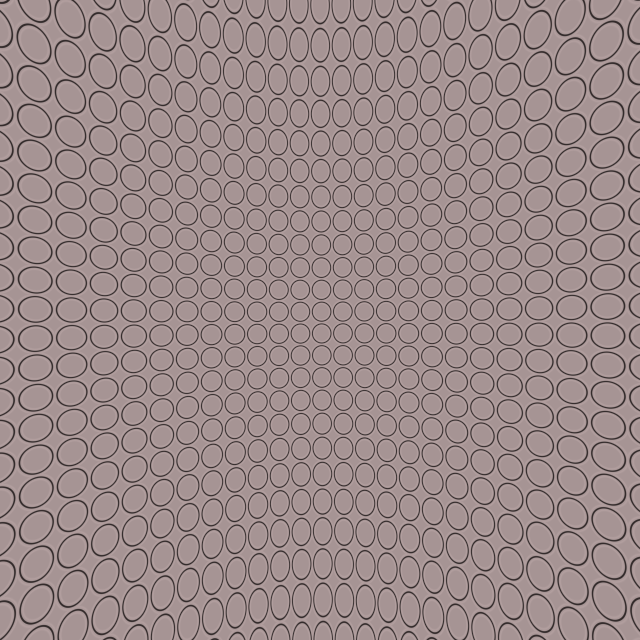
This pattern is drawn by a WebGL 1 fragment shader. Its source:

```glsl
precision highp float;
// Thin dark rings on a dusty mauve ground, seen from the middle of a sphere.
// Each view ray becomes longitude and latitude; a grid of those angles is
// repeated with fract, and every cell holds one ring with a faint pale rim.

uniform vec2 u_resolution;

const vec2 VIEW_CENTER = vec2(0.5026, 0.4960);  // where the horizon meets column zero
const float FOCAL = 0.5;                        // 90 degree field of view
const float ROLL = 0.005;                       // slight lean of the camera
const vec2 CELLS_PER_RADIAN = vec2(15.09, 14.72);
const vec2 GRID_PHASE = vec2(0.5, 0.0);

const float RING_RADIUS = 0.438;                // in cells
const float RING_HALF_WIDTH = 0.020;
const float RIM_OFFSET = 0.070;
const float RIM_WIDTH = 0.022;
const float RIM_STRENGTH = 0.55;

const vec3 GROUND = vec3(0.650, 0.580, 0.580);
const vec3 RIM = vec3(0.730, 0.650, 0.650);
const vec3 INK = vec3(0.200, 0.170, 0.170);

void main() {
  float pixel = 1.0 / min(u_resolution.x, u_resolution.y);
  vec2 p = (gl_FragCoord.xy - 0.5 * u_resolution) * pixel + 0.5 - VIEW_CENTER;
  p = vec2(p.x + ROLL * p.y, p.y - ROLL * p.x);

  // Ray direction as longitude and latitude
  float flatLength = length(vec2(p.x, FOCAL));
  float raySquared = flatLength * flatLength + p.y * p.y;
  vec2 angles = vec2(atan(p.x, FOCAL), atan(p.y, flatLength));

  // One ring per cell
  vec2 cell = fract(angles * CELLS_PER_RADIAN + GRID_PHASE) - 0.5;
  float radius = length(cell);
  float d = abs(radius - RING_RADIUS);

  // Exact screen gradient of the radius gives the pixel footprint in cells
  vec2 slope = cell / max(radius, 0.001) * CELLS_PER_RADIAN;
  vec2 lonGradient = vec2(FOCAL / (flatLength * flatLength), 0.0);
  vec2 latGradient = vec2(-p.x * p.y / flatLength, flatLength) / raySquared;
  float blur = 0.7 * pixel * length(slope.x * lonGradient + slope.y * latGradient);

  // Pale rim on both sides, then the ink line
  float rimWidth = RIM_WIDTH + 0.3 * blur;
  float rimDistance = (d - RIM_OFFSET) / rimWidth;
  float rim = RIM_STRENGTH * exp(-rimDistance * rimDistance);
  float ink = 1.0 - smoothstep(RING_HALF_WIDTH - blur, RING_HALF_WIDTH + blur, d);

  vec3 color = mix(GROUND, RIM, rim);
  color = mix(color, INK, ink);
  gl_FragColor = vec4(color, 1.0);
}
```
